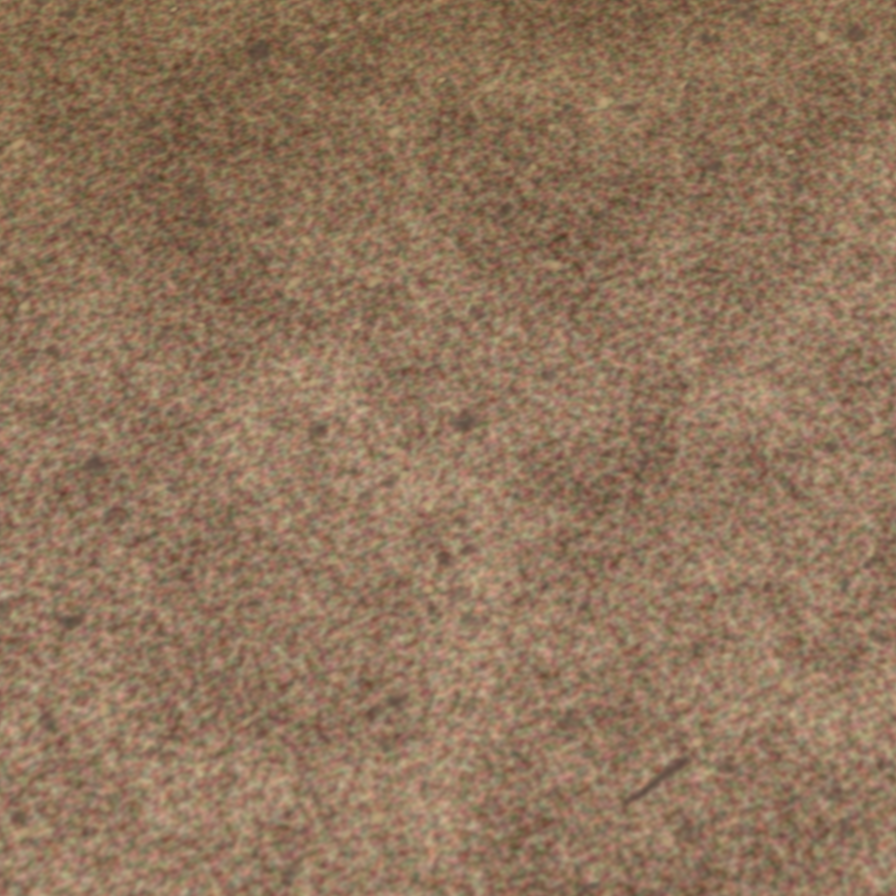
Write a Shadertoy shader that draws this texture.

```glsl
#define GRAIN_SCALE 72.0
#define GRAIN_CONTRAST 0.165
#define TINT_CONTRAST 0.125
#define PATCH_CONTRAST 0.085
#define PERSPECTIVE 0.24
#define SLANT 0.5
#define SAND_COLOR vec3(0.573, 0.467, 0.376)
#define SHADOW_COLOR vec3(0.31, 0.25, 0.22)
#define GLINT_COLOR vec3(0.76, 0.67, 0.49)

vec2 hash22(vec2 p) {
    vec3 q = fract(p.xyx * vec3(0.1031, 0.1030, 0.0973));
    q += dot(q, q.yzx + 33.33);
    return fract((q.xx + q.yz) * q.zy);
}

vec2 gradientAt(vec2 cell) {
    float angle = 6.2832 * hash22(cell).x;
    return vec2(cos(angle), sin(angle));
}

float gradientNoise(vec2 p) {
    vec2 i = floor(p), f = p - i;
    vec2 u = f * f * f * (f * (f * 6.0 - 15.0) + 10.0);
    vec2 e = vec2(0.0, 1.0);
    float a = dot(gradientAt(i), f);
    float b = dot(gradientAt(i + e.yx), f - e.yx);
    float c = dot(gradientAt(i + e.xy), f - e.xy);
    float d = dot(gradientAt(i + e.yy), f - e.yy);
    return mix(mix(a, b, u.x), mix(c, d, u.x), u.y);
}

// Soft round spots, at most one per cell; density is the share of filled cells
float spots(vec2 p, float density, float radius, float seed) {
    vec2 cell = floor(p);
    vec2 center = 0.35 + 0.3 * hash22(cell + seed);
    vec2 traits = hash22(cell + seed + 57.0);
    vec2 d = (fract(p) - center) * vec2(0.85, 1.1);
    float r = radius * mix(0.6, 1.2, traits.y);
    float shape = 1.0 - smoothstep(0.1 * r, 1.4 * r, length(d));
    return shape * step(traits.x, density);
}

float segmentDistance(vec2 p, vec2 a, vec2 b) {
    vec2 ab = b - a;
    float t = clamp(dot(p - a, ab) / dot(ab, ab), 0.0, 1.0);
    return length(p - a - t * ab);
}

void mainImage(out vec4 fragColor, in vec2 fragCoord) {
    vec2 uv = fragCoord / iResolution.y;

    // Ground plane: grains shrink towards the top and lean to the right
    vec2 ground = (uv - vec2(0.5, 0.0)) * (1.0 + PERSPECTIVE * uv.y);
    float c = cos(SLANT), s = sin(SLANT);
    vec2 p = mat2(c, -s, s, c) * ground;
    vec2 g = p * GRAIN_SCALE * vec2(0.96, 1.1);

    // Grain brightness in three sizes, the coarse one as loose clumps
    float clumps = gradientNoise(g * 0.5 + 91.0);
    float grain = gradientNoise(g) + 0.65 * gradientNoise(g.yx * 1.7 + 31.0) + 0.4 * clumps;

    // Broad uneven patches, from wide drifts down to hollows
    float patches = 0.0, weight = 1.0, frequency = 3.5;
    for (int i = 0; i < 4; i++) {
        patches += weight * gradientNoise(p * frequency + 11.0 * float(i + 1));
        weight *= 0.85;
        frequency *= 1.9;
    }
    float light = GRAIN_CONTRAST * grain + PATCH_CONTRAST * patches;

    // Red to green and yellow to blue tints of single grains
    float redGreen = gradientNoise(g * 1.05 + 73.0) + 0.4 * gradientNoise(g.yx * 1.8 + 19.0);
    float yellowBlue = gradientNoise(g * 0.85 + 127.0);
    vec3 color = SAND_COLOR + light * vec3(1.0, 0.95, 0.82);
    color += TINT_CONTRAST * redGreen * vec3(0.55, -0.65, -0.2);
    color += TINT_CONTRAST * yellowBlue * vec3(0.1, 0.1, -0.4);

    // Dimmer, browner sand in the distance, strongest at the upper left
    float far = smoothstep(0.5, 1.08, uv.y + 0.15 * (0.5 - uv.x));
    color *= 1.02 - far * vec3(0.13, 0.15, 0.24);

    // Dark pits, pebbles and rare bright grains
    vec2 wobble = vec2(gradientNoise(g * 0.6 + 9.0), gradientNoise(g * 0.6 + 47.0));
    float pits = spots(p * 24.0 + 0.3 * wobble, 0.12, 0.26, 3.0);
    float pebbles = spots(p * 11.0 + 0.15 * wobble, 0.07, 0.16, 17.0);
    float glints = spots(p * 22.0 + 0.1 * wobble, 0.05, 0.19, 41.0);
    color = mix(color, SHADOW_COLOR, max(0.45 * pits, 0.65 * pebbles));
    color = mix(color, GLINT_COLOR, 0.7 * glints);

    // A short twig lying on the sand
    float twig = segmentDistance(uv + 0.004 * wobble, vec2(0.700, 0.103), vec2(0.764, 0.151));
    color = mix(color, SHADOW_COLOR, 0.7 * (1.0 - smoothstep(0.0, 0.009, twig)));

    fragColor = vec4(clamp(color, 0.0, 1.0), 1.0);
}
```
